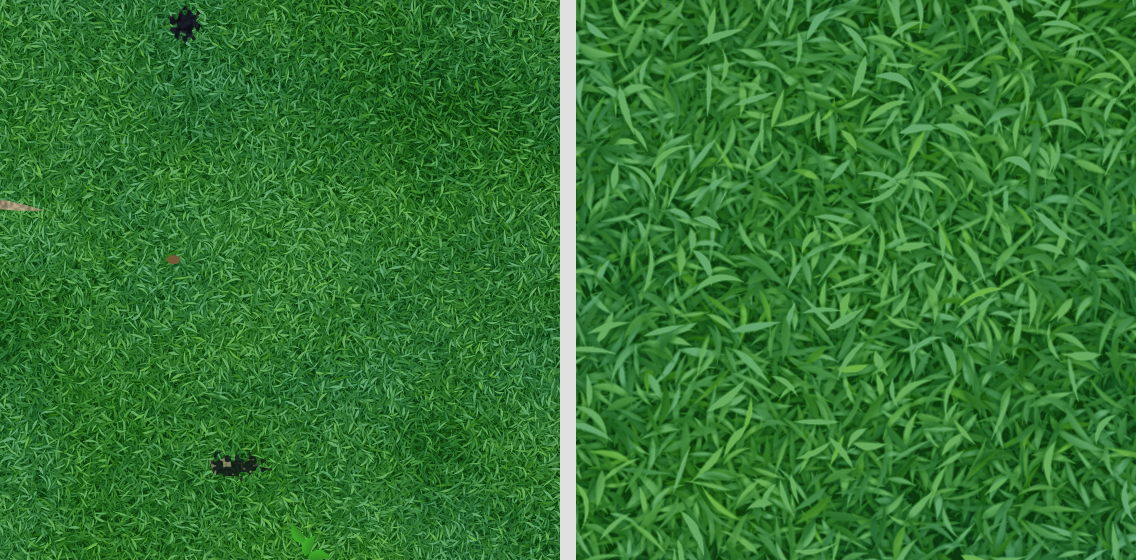
Left: the whole. Right: its middle third, enlarged.
Write a Shadertoy shader that draws this texture.

```glsl
#define LAYERS 14
#define CELL 0.0165
#define BLADE_LENGTH 0.0155
#define BLADE_WIDTH 0.0021
#define SOFTNESS 0.0010
#define TONE_SPREAD 0.78
#define DEPTH_GAIN 0.56
#define BASE_TONE 0.15
#define SHADOW 0.22

const vec3 SOIL = vec3(0.06, 0.07, 0.09);
const vec3 STRAW = vec3(0.60, 0.56, 0.44);
const vec3 LEAF = vec3(0.25, 0.68, 0.16);

vec4 hash4(vec3 p) {
    vec4 q = fract(p.xyzx * vec4(0.1031, 0.1030, 0.0973, 0.1099));
    q += dot(q, q.wzxy + 33.33);
    return fract((q.xxyz + q.yzzw) * q.zywx);
}

float noise(vec2 p) {
    vec2 i = floor(p), f = fract(p);
    f = f * f * (3.0 - 2.0 * f);
    float low = mix(hash4(vec3(i, 7.0)).x, hash4(vec3(i + vec2(1, 0), 7.0)).x, f.x);
    float high = mix(hash4(vec3(i + vec2(0, 1), 7.0)).x, hash4(vec3(i + 1.0, 7.0)).x, f.x);
    return mix(low, high, f.y);
}

float fbm(vec2 p) {
    return 0.55 * noise(p) + 0.3 * noise(p * 2.1 + 17.0) + 0.15 * noise(p * 4.3 + 41.0);
}

mat2 rotation(float a) {
    return mat2(cos(a), -sin(a), sin(a), cos(a));
}

// Five greens from deep shade to lit tips; warmth shifts toward yellow
vec3 grassColor(float tone, float warmth) {
    vec3 c = mix(vec3(0.04, 0.22, 0.05), vec3(0.09, 0.35, 0.11), smoothstep(0.0, 0.22, tone));
    c = mix(c, vec3(0.17, 0.45, 0.18), smoothstep(0.18, 0.44, tone));
    c = mix(c, vec3(0.26, 0.545, 0.28), smoothstep(0.40, 0.70, tone));
    c = mix(c, vec3(0.39, 0.67, 0.41), smoothstep(0.66, 0.95, tone));
    vec3 tint = mix(vec3(0.0, -0.01, 0.06), vec3(0.03, 0.03, -0.10), warmth);
    return c + tint * (0.3 + 0.7 * tone);
}

// Tapered, bent blade: x is the cover, y its soft shadow, z the lit side
vec3 blade(vec2 q, float len, float width, float bend, float soft) {
    q.y += bend * q.x * q.x / len;
    float along = q.x / len;
    float d = abs(q.y) - width * (1.0 - along * along) * (1.0 - 0.35 * along);
    if (abs(along) > 1.0) d = max(d, abs(q.x) - len);
    return vec3(smoothstep(soft, -soft, d), smoothstep(0.004, 0.0, d),
                clamp(q.y / width, -1.0, 1.0));
}

// Blades piled in layers; returns tone and warmth
vec2 lawn(vec2 p, float patchTone, float patchWarmth, float soft) {
    vec2 lay = vec2(0.04 + patchTone, patchWarmth);
    float flow = 5.0 * noise(p * 4.0 + 3.0);
    for (int k = 0; k < LAYERS; k++) {
        float depth = float(k) / float(LAYERS - 1);
        float turn = float(k) * 1.3;
        vec2 g = rotation(turn) * p / CELL + float(k) * 13.7 + 200.0;
        vec2 home = floor(g);
        for (int j = 0; j < 9; j++) {
            vec2 id = home + vec2(j % 3, j / 3) - 1.0;
            vec4 h = hash4(vec3(id, float(k) + 1.0));
            vec4 r = hash4(vec3(id.yx, float(k) + 51.0));
            vec2 q = rotation(flow + turn + 3.6 * (h.z - 0.5)) * (g - id - h.xy) * CELL;
            float len = BLADE_LENGTH * mix(0.5, 1.0, r.x);
            float width = BLADE_WIDTH * mix(0.6, 1.2, r.y * r.y);
            vec3 b = blade(q, len, width, 0.5 * (r.z - 0.5), soft);
            float tone = BASE_TONE + DEPTH_GAIN * depth + TONE_SPREAD * (h.w - 0.5)
                       + patchTone + 0.07 * b.z + 0.08 * q.x / len;
            float warmth = patchWarmth + 0.7 * (r.w - 0.5) + 0.5 * step(0.96, r.w);
            lay.x *= 1.0 - SHADOW * b.y * (1.0 - b.x);
            lay = mix(lay, vec2(tone, warmth), b.x);
        }
    }
    return lay;
}

float spot(vec2 p, vec2 center, vec2 size, float rough) {
    float d = length((p - center) / size) + rough * (noise(p * 130.0) - 0.5);
    return smoothstep(1.1, 0.8, d);
}

void mainImage(out vec4 fragColor, in vec2 fragCoord) {
    vec2 p = fragCoord / iResolution.y;
    float soft = max(SOFTNESS, 0.7 / iResolution.y);

    // Broad light, shade and hue of the lawn
    vec2 shade = (p - vec2(0.77, 0.79)) / vec2(0.16, 0.11);
    float patchTone = 0.38 * (fbm(p * 5.0 + 9.0) - 0.5) - 0.17 * exp(-dot(shade, shade));
    float patchWarmth = 0.45 + 1.1 * (fbm(p * 6.0 + 31.0) - 0.5);
    vec2 lay = lawn(p, patchTone, patchWarmth, soft);
    vec3 color = grassColor(clamp(lay.x, 0.0, 1.0), clamp(lay.y, 0.0, 1.2));

    // Bare soil, dry twig, pebble and broad leaves
    float grain = noise(p * 190.0);
    color = mix(color, SOIL * (0.6 + 1.3 * grain), spot(p, vec2(0.33, 0.955), vec2(0.026), 1.1));
    float bare = spot(p, vec2(0.42, 0.168), vec2(0.042, 0.018), 1.6);
    color = mix(color, mix(SOIL, STRAW, smoothstep(0.55, 0.95, grain)), 0.8 * bare);
    vec2 twig = rotation(-0.14) * (p - vec2(0.015, 0.633));
    color = mix(color, STRAW * (0.75 + 0.5 * grain), blade(twig, 0.065, 0.008, 0.0, soft).x);
    color = mix(color, vec3(0.46, 0.36, 0.22), spot(p, vec2(0.31, 0.537), vec2(0.011, 0.009), 0.3));
    for (int i = 0; i < 3; i++) {
        float n = float(i);
        vec2 q = rotation(2.2 - n * 1.1) * (p - vec2(0.53 + 0.02 * n, 0.045 - 0.018 * n));
        vec3 b = blade(q, 0.021, 0.009, 0.2, soft);
        color = mix(color, LEAF * (0.9 + 0.12 * b.z), b.x);
    }
    fragColor = vec4(clamp(color, 0.0, 1.0), 1.0);
}
```
